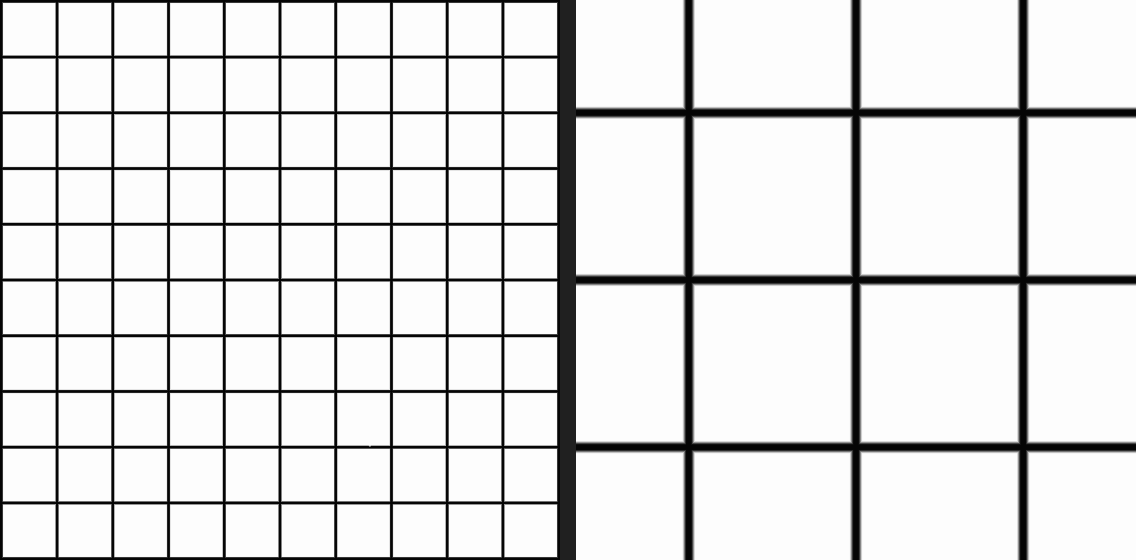
Left, the full canvas; right, a detail of the centre.
Write a Shadertoy shader that draws this pattern.

```glsl
const float CELLS = 10.0;
const float MARGIN = 0.0024;      // canvas edge to centre of the outer line
const float LINE_WIDTH = 0.0053;
const float SOFTNESS = 0.0014;
const vec3 PAPER = vec3(0.992);
const vec3 INK = vec3(0.02);

// Distance to the nearest grid line on each axis; the outer lines bleed off the canvas
vec2 gridDistance(vec2 uv, float cells, float margin) {
    float pitch = (1.0 - 2.0 * margin) / cells;
    vec2 cell = clamp((uv - margin) / pitch, 0.0, cells);
    return abs(cell - round(cell)) * pitch;
}

// Soft coverage of a stroke or dot of the given half width
float coverage(float dist, float halfWidth, float blur) {
    return 1.0 - smoothstep(halfWidth - blur, halfWidth + blur, dist);
}

void mainImage(out vec4 fragColor, in vec2 fragCoord) {
    vec2 uv = fragCoord / iResolution.xy;
    float blur = max(SOFTNESS, 0.7 / min(iResolution.x, iResolution.y));

    // Ruled lines
    vec2 dist = gridDistance(uv, CELLS, MARGIN);
    float ink = coverage(min(dist.x, dist.y), 0.5 * LINE_WIDTH, blur);

    // One pale fleck where the ink has worn off
    float fleck = coverage(length(uv - vec2(0.6605, 0.2042)), 0.0018, blur);
    ink *= 1.0 - 0.75 * fleck;

    fragColor = vec4(mix(PAPER, INK, ink), 1.0);
}
```
